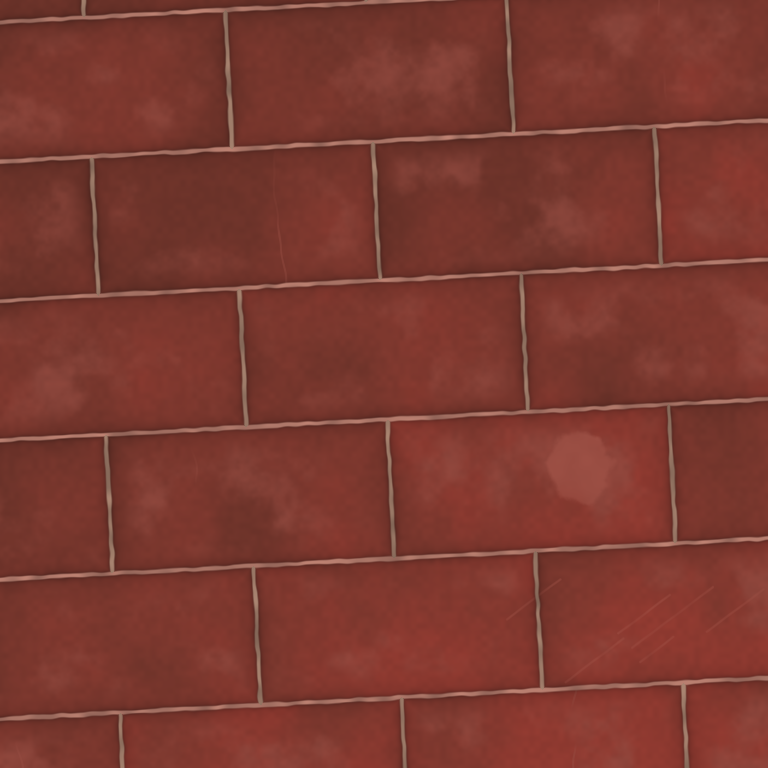
Reproduce this texture procedurally as a three.js fragment shader.

```glsl
#define TILE vec2(0.3675, 0.1815)
#define ORIGIN vec2(0.1600, 0.0638)
#define SHEAR vec2(0.0515, -0.0535)
#define JOINT_HALF 0.0027
#define SOFT 0.0015
#define CLAY_DARK vec3(0.425, 0.200, 0.163)
#define CLAY_MID vec3(0.490, 0.218, 0.180)
#define CLAY_RED vec3(0.560, 0.225, 0.188)
#define DUST vec3(0.560, 0.285, 0.245)
#define GROUT vec3(0.670, 0.460, 0.405)
#define SCUFF_POS vec2(0.755, 0.390)
#define SCUFF_RADIUS 0.044

varying vec2 vUv;

float hash(vec2 p) {
  vec3 q = fract(vec3(p.xyx) * 0.1031);
  q += dot(q, q.yzx + 33.33);
  return fract((q.x + q.y) * q.z);
}

float noise(vec2 p) {
  vec2 i = floor(p), f = fract(p);
  f = f * f * (3.0 - 2.0 * f);
  return mix(mix(hash(i), hash(i + vec2(1.0, 0.0)), f.x),
             mix(hash(i + vec2(0.0, 1.0)), hash(i + 1.0), f.x), f.y);
}

float fbm(vec2 p) {
  float sum = 0.0, amp = 0.5;
  for (int i = 0; i < 5; i++) {
    sum += amp * noise(p);
    p = p * 2.03 + 17.3;
    amp *= 0.5;
  }
  return sum / 0.96875;
}

float segment(vec2 p, vec2 a, vec2 b) {
  vec2 pa = p - a, ba = b - a;
  return length(pa - ba * clamp(dot(pa, ba) / dot(ba, ba), 0.0, 1.0));
}

// Pale diagonal scratches gathered in the lower right
float scratches(vec2 p) {
  float sum = 0.0;
  p += 0.006 * (noise(p * 35.0) - 0.5);
  for (int i = 0; i < 6; i++) {
    float k = float(i) + 3.0;
    vec2 start = vec2(0.60 + 0.32 * hash(vec2(k, 2.0)), 0.02 + 0.24 * hash(vec2(k, 7.0)));
    vec2 run = (0.04 + 0.09 * hash(vec2(k, 11.0))) * vec2(1.0, 0.75);
    float d = segment(p, start, start + run);
    sum += (1.0 - smoothstep(0.0003, 0.0025, d)) * (0.4 + 0.6 * noise(p * 60.0));
  }
  return min(sum, 1.0);
}

void main() {
  vec2 p = vUv;

  // Running bond, slightly tilted, with ragged joints
  vec2 s = p + SHEAR * p.yx - ORIGIN;
  s += 0.0018 * (vec2(noise(p * 75.0), noise(p * 75.0 + 40.0)) - 0.5);
  float row = floor(s.y / TILE.y);
  s.x -= 0.5 * TILE.x * (1.0 - mod(row, 2.0));
  vec2 id = vec2(floor(s.x / TILE.x), row);
  vec2 local = s - id * TILE;
  vec2 border = min(local, TILE - local);
  float edge = min(border.x, border.y);
  float seed = hash(id + 23.0);

  // Clay: browner at upper left, redder at lower right
  float cloud = fbm(p * vec2(9.0, 7.0) + id * 5.7 + 30.0);
  float tone = 0.44 + dot(p, vec2(0.30, -0.36)) + 0.9 * (cloud - 0.5) + 0.18 * (seed - 0.5);
  vec3 color = mix(CLAY_DARK, CLAY_MID, smoothstep(0.05, 0.50, tone));
  color = mix(color, CLAY_RED, smoothstep(0.45, 0.85, tone));

  // Dusty wear away from the borders
  float wear = fbm(p * 15.0 + id * 9.1 + 80.0);
  float inside = smoothstep(0.005, 0.05, edge);
  color = mix(color, DUST, 0.75 * inside * smoothstep(0.46, 0.78, wear));
  color *= 0.97 + 0.06 * noise(p * 130.0);

  // Hairline crack on some tiles
  float crackX = TILE.x * (0.2 + 0.6 * seed) + 0.012 * (noise(vec2(p.y * 28.0, seed * 50.0)) - 0.5);
  float crack = 1.0 - smoothstep(0.0004, 0.0022, abs(local.x - crackX));
  crack *= step(0.5, hash(id + 61.0)) * smoothstep(0.35, 0.65, noise(vec2(p.y * 18.0, seed * 90.0)));
  color = mix(color, DUST * 1.05, 0.45 * crack);
  color = mix(color, DUST * 1.12, 0.50 * scratches(p));

  // Single pale scuff with an uneven rim
  float rim = length(p - SCUFF_POS) + 0.026 * (fbm(p * 32.0) - 0.5);
  float scuff = 1.0 - smoothstep(SCUFF_RADIUS - 0.004, SCUFF_RADIUS + 0.004, rim);
  color = mix(color, DUST * 1.10, scuff * (0.55 + 0.45 * noise(p * 55.0)));

  // Grime beside the joints
  color *= 1.0 - 0.17 * exp(-edge / 0.012);
  color *= 1.0 - 0.22 * exp(-max(edge - JOINT_HALF, 0.0) / 0.002);

  // Grout: pink across, greyer down, with uneven width
  float halfWidth = JOINT_HALF * (0.8 + 0.4 * noise(p * 45.0 + 9.0));
  float joint = 1.0 - smoothstep(halfWidth - SOFT, halfWidth + SOFT, edge);
  vec3 grout = mix(GROUT, vec3(0.60, 0.47, 0.40), step(border.x, border.y));
  grout *= 0.84 + 0.28 * noise(p * 60.0 + 5.0);
  color = mix(color, grout, joint);

  gl_FragColor = vec4(color, 1.0);
}
```
